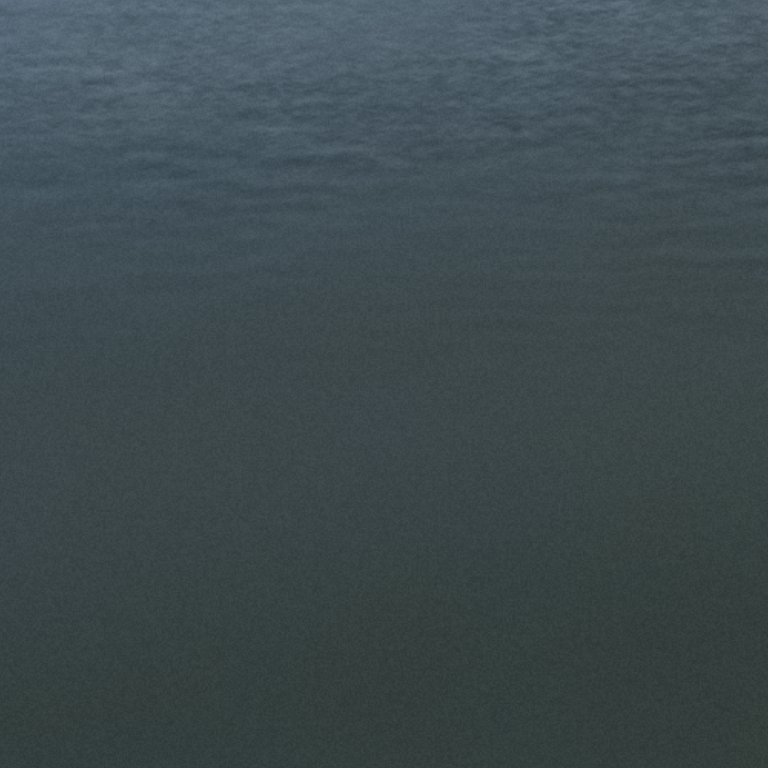
A Shadertoy shader for this texture:

```glsl
// Calm dark water seen at a slant: level ripples far off, smooth green depth nearby.

const vec3 DEEP_GREEN = vec3(0.202, 0.246, 0.240);
const vec3 SLATE      = vec3(0.238, 0.283, 0.293);
const vec3 BLUE_GREY  = vec3(0.265, 0.324, 0.358);
const vec3 PALE_SKY   = vec3(0.348, 0.415, 0.468);

// Hash without sine
float hash(vec2 p) {
    vec3 q = fract(vec3(p.xyx) * 0.1031);
    q += dot(q, q.yzx + 33.33);
    return fract((q.x + q.y) * q.z);
}

// Smooth value noise in -1..1
float noise(vec2 p) {
    vec2 cell = floor(p);
    vec2 f = fract(p);
    f = f * f * (3.0 - 2.0 * f);
    float low = mix(hash(cell), hash(cell + vec2(1.0, 0.0)), f.x);
    float high = mix(hash(cell + vec2(0.0, 1.0)), hash(cell + vec2(1.0, 1.0)), f.x);
    return mix(low, high, f.y) * 2.0 - 1.0;
}

float fbm(vec2 p, int octaves) {
    float sum = 0.0;
    float gain = 0.5;
    for (int i = 0; i < octaves; i++) {
        sum += gain * noise(p);
        p = mat2(0.96, 0.28, -0.28, 0.96) * p * 2.03 + 17.3;
        gain *= 0.5;
    }
    return sum;
}

// Water colour from near (0) to far (1)
vec3 waterColor(float distance01) {
    vec3 color = mix(DEEP_GREEN, SLATE, smoothstep(0.08, 0.50, distance01));
    color = mix(color, BLUE_GREY, smoothstep(0.52, 0.84, distance01));
    return mix(color, PALE_SKY, smoothstep(0.77, 1.06, distance01));
}

// Nearly level wave train whose crests wander and break off
float waveTrain(vec2 uv, float count, float tilt, float seed) {
    float wander = 0.7 * noise(uv * vec2(5.0, 9.0) + seed)
                 + 0.3 * noise(uv * vec2(15.0, 24.0) + seed);
    float phase = 6.2832 * ((uv.y + tilt * uv.x) * count + wander);
    float strength = 0.6 + 0.7 * noise(uv * vec2(6.0, 24.0) + seed * 2.0);
    return sin(phase) * max(strength, 0.0);
}

// Flat wavelets, stretched sideways and slightly tilted
float wavelets(vec2 uv, vec2 frequency, float tilt, float seed) {
    return noise(vec2(uv.x, uv.y + tilt * uv.x) * frequency + seed);
}

float ripples(vec2 uv) {
    float far = smoothstep(0.42, 0.90, uv.y);
    float veryFar = smoothstep(0.60, 1.0, uv.y);
    float patches = 0.9 + 0.7 * fbm(uv * vec2(4.0, 6.0) + 41.0, 2);

    float swell = waveTrain(uv, 31.0, 0.02, 3.0) + 0.5 * waveTrain(uv, 52.0, -0.04, 13.0);
    float chop = wavelets(uv, vec2(16.0, 95.0), -0.06, 29.0);
    float fine = 0.5 * wavelets(uv, vec2(70.0, 230.0), 0.18, 71.0)
               + 0.5 * wavelets(uv, vec2(85.0, 260.0), -0.22, 97.0);
    float crest = pow(0.5 + 0.5 * chop, 4.0);

    float height = swell * 0.015 * far + chop * 0.013 * far;
    height += (fine * 0.055 + crest * 0.026 - 0.006) * veryFar;
    return height * patches;
}

// Sharp speckle mixed with slightly coarser mottling
float surfaceGrain(vec2 uv) {
    return 0.75 * noise(uv * 500.0) + 0.25 * noise(uv * 250.0 + 80.0);
}

void mainImage(out vec4 fragColor, in vec2 fragCoord) {
    vec2 uv = fragCoord / iResolution.xy;

    // Depth gradient, brighter towards the upper left
    float drift = 0.03 * fbm(uv * vec2(2.5, 4.0) + 9.0, 3);
    float distance01 = uv.y + 0.14 * (0.5 - uv.x) + drift;
    vec3 color = waterColor(distance01);

    // Faint cool and warm stains
    float stain = fbm(uv * vec2(6.0, 9.0) + 53.0, 3);
    color += stain * vec3(-0.004, 0.001, 0.006);
    color += (uv.x - 0.5) * vec3(0.004, 0.0, -0.008);

    // Ripples tinted by the sky
    color += ripples(uv) * vec3(0.95, 1.0, 1.04);

    // Fine surface grain
    color += surfaceGrain(uv) * 0.027;

    fragColor = vec4(clamp(color, 0.0, 1.0), 1.0);
}
```
